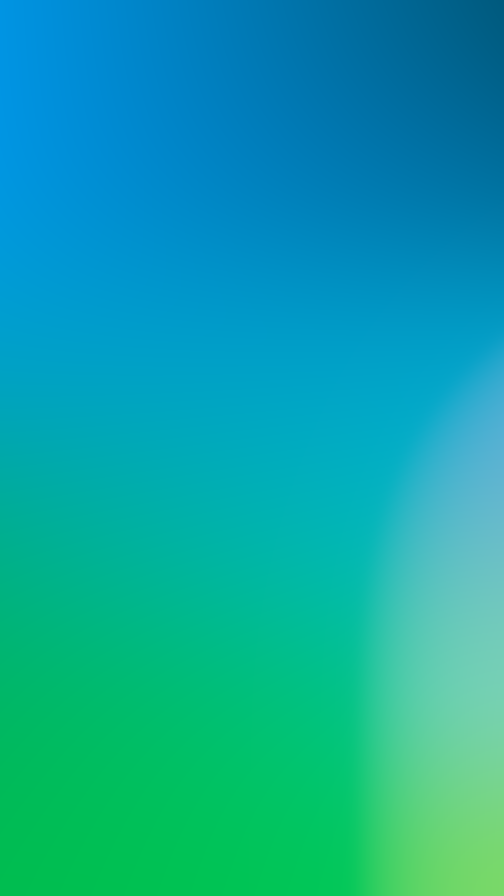
A Shadertoy shader for this background:

```glsl
// Soft blue to green gradient with a pale curved glow rising on the right side.

// Green and blue levels from bottom to top; red is zero outside the glow
const int STOPS = 6;
const vec2 LEFT[STOPS] = vec2[](vec2(0.74, 0.31), vec2(0.72, 0.39), vec2(0.685, 0.56),
                                vec2(0.63, 0.78), vec2(0.59, 0.88), vec2(0.58, 0.89));
const vec2 MIDDLE[STOPS] = vec2[](vec2(0.77, 0.33), vec2(0.755, 0.46), vec2(0.705, 0.67),
                                  vec2(0.625, 0.78), vec2(0.51, 0.75), vec2(0.47, 0.70));
const vec2 RIGHT[STOPS] = vec2[](vec2(0.80, 0.38), vec2(0.78, 0.60), vec2(0.73, 0.76),
                                 vec2(0.63, 0.78), vec2(0.44, 0.62), vec2(0.35, 0.49));

// Glow shape, in fractions of the canvas
const float GLOW_LEFT = 0.70;
const float GLOW_TOP = 0.63;
const float GLOW_BEND = 4.5;
const float GLOW_FADE = 0.10;
const float EDGE_SOFTNESS = 0.018;

const vec3 GLOW_LOW = vec3(0.50, 0.85, 0.41);
const vec3 GLOW_MID = vec3(0.49, 0.82, 0.71);
const vec3 GLOW_HIGH = vec3(0.42, 0.69, 0.84);

// Smooth curve through evenly spaced stops
vec2 ramp(vec2 stops[STOPS], float y) {
    float s = clamp(y, 0.0, 1.0) * float(STOPS - 1);
    int i = min(int(s), STOPS - 2);
    float t = s - float(i);
    vec2 a = stops[max(i - 1, 0)];
    vec2 b = stops[i];
    vec2 c = stops[i + 1];
    vec2 d = stops[min(i + 2, STOPS - 1)];
    vec2 cubic = 3.0 * (b - c) + d - a;
    vec2 square = 2.0 * a - 5.0 * b + 4.0 * c - d;
    return b + 0.5 * t * (c - a + t * (square + t * cubic));
}

// Parabola across the three columns
vec3 backdrop(vec2 uv) {
    vec2 l = ramp(LEFT, uv.y);
    vec2 m = ramp(MIDDLE, uv.y);
    vec2 r = ramp(RIGHT, uv.y);
    float x = 2.0 * uv.x - 1.0;
    return vec3(0.0, m + 0.5 * x * (r - l) + x * x * (0.5 * (l + r) - m));
}

// Glow strength from the approximate distance inside its curved edge
float glowStrength(vec2 uv, float aspect) {
    float h = uv.y / GLOW_TOP;
    float span = 1.0 - GLOW_LEFT;
    float edge = GLOW_LEFT + span * pow(h, GLOW_BEND);
    float slope = aspect * span * GLOW_BEND / GLOW_TOP * pow(h, GLOW_BEND - 1.0);
    float inside = (uv.x - edge) / sqrt(1.0 + slope * slope);
    float depth = 0.5 * (inside + sqrt(inside * inside + EDGE_SOFTNESS * EDGE_SOFTNESS));
    return 1.0 - exp(-depth / GLOW_FADE);
}

vec3 glowColor(float y) {
    vec3 lower = mix(GLOW_LOW, GLOW_MID, smoothstep(0.0, 0.25, y));
    return mix(lower, GLOW_HIGH, smoothstep(0.2, 0.55, y));
}

void mainImage(out vec4 fragColor, in vec2 fragCoord) {
    vec2 uv = fragCoord / iResolution.xy;
    float aspect = iResolution.x / iResolution.y;
    vec3 color = mix(backdrop(uv), glowColor(uv.y), glowStrength(uv, aspect));
    fragColor = vec4(clamp(color, 0.0, 1.0), 1.0);
}
```
